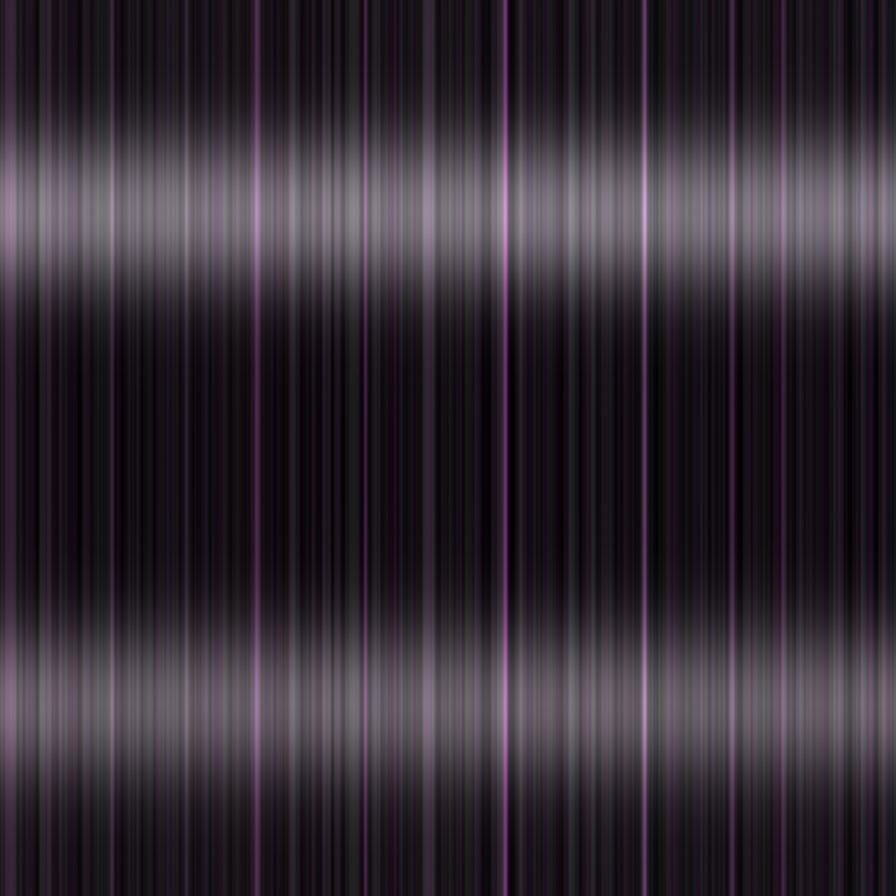
Write a Shadertoy shader that draws this background.

```glsl
// Two soft grey horizontal glows over a dark curtain of thin vertical stripes.
// Layered 1D gradient noise makes the stripes and tints them plum or grey;
// a few brighter threads stand out, and gaussian bands add the glows.
#define UPPER_Y 0.763
#define LOWER_Y 0.214
#define GLOW_WIDTH 0.086
#define UPPER_COLOR vec3(0.405, 0.395, 0.410)
#define LOWER_COLOR vec3(0.325, 0.313, 0.325)
#define BASE_COLOR vec3(0.072, 0.050, 0.074)
#define PLUM vec3(0.46, 0.21, 0.46)
#define ASH vec3(0.28, 0.30, 0.28)
#define STRIPE_CONTRAST 0.15
#define TINT_CONTRAST 0.075

float hash(float n) {
    return fract(sin(n * 127.1 + 31.7) * 4375.85);
}

float gradientNoise(float x) {
    float cell = floor(x);
    float f = x - cell;
    float left = (2.0 * hash(cell) - 1.0) * f;
    float right = (2.0 * hash(cell + 1.0) - 1.0) * (f - 1.0);
    return mix(left, right, f * f * f * (f * (f * 6.0 - 15.0) + 10.0));
}

// Sum of octaves; those finer than the pixel grid fade away.
float stripeNoise(float x, float frequency, float seed) {
    float sum = 0.0;
    float amplitude = 1.0;
    for (int i = 0; i < 3; i++) {
        float fade = 1.0 - smoothstep(0.35, 0.9, frequency / iResolution.x);
        sum += amplitude * fade * gradientNoise(x * frequency + seed);
        frequency *= 1.93;
        seed += 17.37;
        amplitude *= 0.75;
    }
    return sum;
}

float gaussian(float d, float width) {
    return exp(-d * d / (width * width));
}

// Bright threads: position, half width, strength, plumness.
vec3 threads(float x) {
    const vec4 THREADS[10] = vec4[10](
        vec4(0.564, 0.0026, 0.80, 1.0), vec4(0.408, 0.0023, 0.56, 0.8),
        vec4(0.287, 0.0036, 0.40, 1.0), vec4(0.719, 0.0028, 0.48, 0.8),
        vec4(0.054, 0.0030, 0.38, 0.6), vec4(0.817, 0.0024, 0.34, 0.5),
        vec4(0.874, 0.0026, 0.36, 0.8), vec4(0.661, 0.0040, 0.26, 0.0),
        vec4(0.481, 0.0075, 0.26, 0.3), vec4(0.010, 0.0070, 0.30, 0.7));
    vec3 light = vec3(0.0);
    for (int i = 0; i < 10; i++) {
        vec4 t = THREADS[i];
        float width = max(t.y, 0.7 / iResolution.x);
        light += mix(ASH, PLUM, t.w) * t.z * gaussian(x - t.x, width);
    }
    return light;
}

void mainImage(out vec4 fragColor, in vec2 fragCoord) {
    vec2 uv = fragCoord / iResolution.xy;

    // Stripe brightness, and a tint swinging between plum and cool grey
    float stripe = stripeNoise(uv.x, 74.0, 5.3);
    float tint = stripeNoise(uv.x, 61.0, 211.6);
    float cool = stripeNoise(uv.x, 87.0, 402.9);
    vec3 color = BASE_COLOR + STRIPE_CONTRAST * stripe * vec3(0.95, 0.85, 0.95);
    color += TINT_CONTRAST * tint * vec3(0.35, -0.50, 0.35);
    color += TINT_CONTRAST * cool * vec3(-0.25, 0.05, 0.30);
    color = max(color, vec3(0.010, 0.005, 0.012));
    color += threads(uv.x);

    // Horizontal glows, and a faint lift toward the top and bottom edges
    float upper = gaussian(uv.y - UPPER_Y, GLOW_WIDTH);
    float lower = gaussian(uv.y - LOWER_Y, GLOW_WIDTH);
    float unevenness = 1.0 + 0.12 * stripe;
    color += (UPPER_COLOR * upper + LOWER_COLOR * lower) * unevenness;
    color += 0.022 * smoothstep(0.25, 0.5, abs(uv.y - 0.49));

    fragColor = vec4(clamp(color, 0.0, 1.0), 1.0);
}
```
